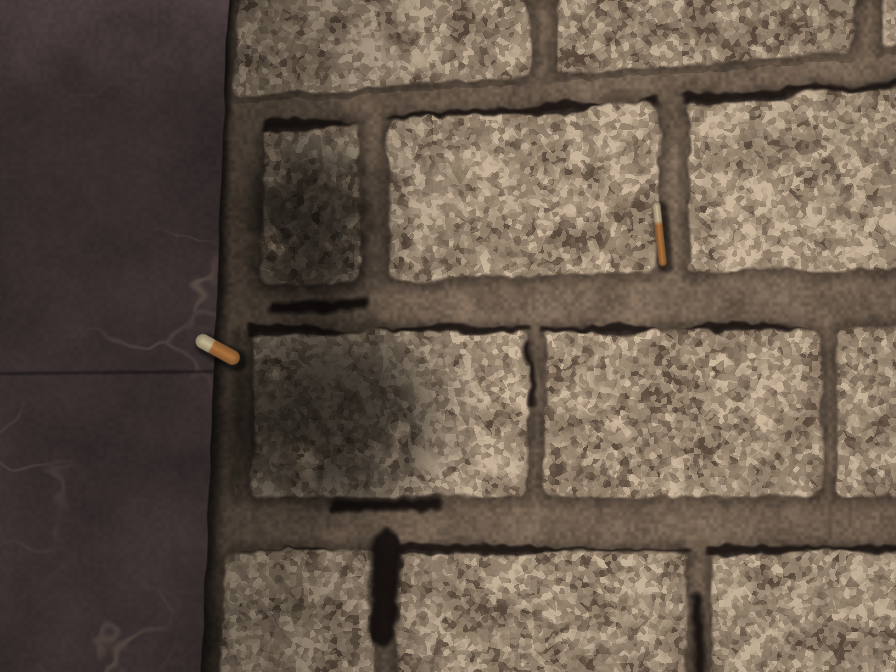
Give the GLSL for this texture, as a Shadertoy shader.

```glsl
// Worn granite setts in running courses of mortar, beside a dark veined slab.
// Each course is a row of rounded boxes with ragged edges; cellular noise makes
// the grain and veins. Lengths are in canvas heights, y runs down from the top.

const float COURSE = 0.328;        // course spacing
const float COURSE_START = -0.203; // top of the first course
const float BED = 0.04;            // mortar above each stone
const float TILT = 0.17;           // slant of the upper courses
const float SEAM_Y = 0.556;        // joint between the two slabs
// One component per course, top to bottom
const vec4 JOINT_X = vec4(0.809, 0.556, 0.799, 0.576);
const vec4 LENGTH = vec4(0.483, 0.446, 0.434, 0.465);
const vec4 HALF_JOINT = vec4(0.022, 0.023, 0.013, 0.018);
const vec4 HEIGHT = vec4(0.277, 0.246, 0.246, 0.252);
const vec4 MARGIN = vec4(0.016, 0.063, 0.043, 0.030);

const vec3 STONE_DARK = vec3(0.34, 0.28, 0.23);
const vec3 STONE_MID = vec3(0.57, 0.50, 0.42);
const vec3 STONE_LIGHT = vec3(0.78, 0.70, 0.60);
const vec3 MORTAR = vec3(0.43, 0.365, 0.305);
const vec3 SLAB = vec3(0.205, 0.168, 0.168);
const vec3 VEIN = vec3(0.36, 0.31, 0.27);
const vec3 HOLE = vec3(0.075, 0.055, 0.05);

// Deep gaps as segments: start xy, end xy
const int GAPS = 5;
const vec4 GAP[GAPS] = vec4[GAPS](
    vec4(0.41, 0.452, 0.54, 0.447), vec4(0.50, 0.751, 0.65, 0.751),
    vec4(0.573, 0.81, 0.573, 0.94), vec4(1.037, 0.89, 1.043, 1.0),
    vec4(0.788, 0.51, 0.792, 0.60));
const float GAP_RADIUS[GAPS] = float[GAPS](0.009, 0.008, 0.021, 0.007, 0.004);

float hash(vec2 p) {
    vec3 h = fract(p.xyx * vec3(0.1031, 0.1030, 0.0973));
    h += dot(h, h.yzx + 33.33);
    return fract((h.x + h.y) * h.z);
}

float noise(vec2 p) {
    vec2 i = floor(p), f = fract(p);
    f = f * f * (3.0 - 2.0 * f);
    return mix(mix(hash(i), hash(i + vec2(1, 0)), f.x),
               mix(hash(i + vec2(0, 1)), hash(i + vec2(1, 1)), f.x), f.y);
}

float fbm(vec2 p) {
    float sum = 0.0, amp = 0.53;
    for (int i = 0; i < 4; i++, amp *= 0.5, p = p * 2.03 + 7.1) sum += amp * noise(p);
    return sum;
}

// x: gap between the two nearest points, y: random value of the nearest cell
vec2 cellular(vec2 p) {
    float near = 9.0, next = 9.0, id = 0.0;
    for (int k = 0; k < 9; k++) {
        vec2 c = floor(p) + vec2(k % 3 - 1, k / 3 - 1);
        float d = length(c + vec2(hash(c), hash(c + 41.7)) - p);
        if (d < near) { next = near; near = d; id = hash(c + 17.3); }
        else next = min(next, d);
    }
    return vec2(next - near, id);
}

// x: distance to the segment, y: position along it
vec2 segment(vec2 p, vec2 a, vec2 b) {
    float h = clamp(dot(p - a, b - a) / dot(b - a, b - a), 0.0, 1.0);
    return vec2(length(p - mix(a, b, h)), h);
}

float blob(vec2 p, vec2 centre, vec2 size) {
    vec2 d = (p - centre) / size;
    return exp(-dot(d, d) * dot(d, d));
}

vec3 slabColour(vec2 p) {
    vec2 warp = vec2(fbm(p * 6.0), fbm(p * 6.0 + 9.0)) - 0.5;
    float line = 1.0 - smoothstep(0.0, 0.07, cellular(p * vec2(3.2, 6.0) + warp * 1.3).x);
    float cloud = fbm(p * 9.0 + 3.0);
    vec3 c = SLAB * (0.72 + 0.5 * cloud + 0.12 * noise(p * 160.0));
    c *= 1.0 + 0.35 * (1.0 - smoothstep(0.0, 0.2, p.y));
    c = mix(c, VEIN, line * smoothstep(0.45, 0.75, fbm(p * 4.0 + 21.0)) * 0.8);
    return c * mix(0.65, 1.0, smoothstep(0.0, 0.005, abs(p.y - SEAM_Y + 0.01 * p.x)));
}

vec3 pavingColour(vec2 p, float edge, float px) {
    // Course and stone under this point
    vec2 q = p + vec2(0.0, TILT * (p.x - 0.8) * max(0.0, 0.55 - p.y));
    q += 0.016 * (vec2(fbm(p * 14.0), fbm(p * 14.0 + 5.0)) - 0.5);
    q += 0.006 * (vec2(noise(p * 75.0), noise(p * 75.0 + 8.0)) - 0.5);
    int row = clamp(int(floor((q.y - COURSE_START) / COURSE)), 0, 3);
    float v = q.y - COURSE_START - float(row) * COURSE;
    float k = floor((q.x - JOINT_X[row]) / LENGTH[row]);
    float left = JOINT_X[row] + k * LENGTH[row] + HALF_JOINT[row];
    float right = left + LENGTH[row] - 2.0 * HALF_JOINT[row];
    left = max(left, edge + MARGIN[row]);
    vec2 halfSize = 0.5 * vec2(right - left, HEIGHT[row]);
    vec2 b = abs(vec2(q.x - 0.5 * (left + right), v - BED - halfSize.y)) - halfSize + 0.012;
    float d = length(max(b, 0.0)) + min(max(b.x, b.y), 0.0) - 0.012;

    // Speckled granite and gritty mortar
    float cloud = fbm(p * 22.0);
    float grain = 0.34 * cellular(p * 120.0).y + 0.26 * cellular(p * 62.0 + 4.0).y + 0.5 * cloud;
    grain += 0.1 * (hash(vec2(row, k)) - 0.5);
    vec3 stone = mix(STONE_DARK, STONE_MID, smoothstep(0.2, 0.52, grain));
    stone = mix(stone, STONE_LIGHT, smoothstep(0.5, 0.82, grain));
    vec3 mortar = MORTAR * (0.68 + 0.4 * cloud + 0.26 * noise(p * 170.0));
    mortar *= mix(0.72, 1.0, smoothstep(0.0, 0.025, d));
    vec3 c = mix(stone, mortar, smoothstep(-0.002 - px, 0.002 + px, d));

    // Broken shadow line above each stone, then the deep gaps
    float crack = 0.015 * (noise(vec2(q.x * 13.0, float(row) * 7.0)) - 0.4);
    crack = 1.0 - smoothstep(-px, 0.003 + px, abs(v - BED + 0.003) - crack);
    crack *= smoothstep(left - 0.01, left, q.x) * (1.0 - smoothstep(right, right + 0.01, q.x));
    c = mix(c, HOLE, 0.8 * crack);
    for (int i = 0; i < GAPS; i++) {
        float g = segment(q, GAP[i].xy, GAP[i].zw).x - GAP_RADIUS[i];
        c = mix(c, HOLE, 0.9 * (1.0 - smoothstep(-0.006, 0.005 + px, g)));
    }

    // Soot on the worn stones, uneven light, and shade along the slab
    float soot = blob(p, vec2(0.46, 0.34), vec2(0.11, 0.13)) + blob(p, vec2(0.49, 0.62), vec2(0.17, 0.14));
    c *= 1.0 - 0.62 * min(soot, 1.0) * smoothstep(0.12, 0.6, cloud + 0.1);
    c *= mix(0.7, 1.06, smoothstep(0.3, 0.75, p.x)) * (1.0 - 0.16 * length(p - vec2(0.95, 0.5)));
    return c * mix(0.3, 1.0, smoothstep(0.0, 0.012 + 0.025 * p.y, p.x - edge));
}

// Discarded stub with a pale tip at its start
vec3 addStub(vec3 c, vec2 p, vec2 a, vec2 b, float radius, float px) {
    vec2 s = segment(p, a, b);
    vec3 paper = mix(vec3(0.76, 0.70, 0.56), vec3(0.66, 0.44, 0.24), smoothstep(0.25, 0.35, s.y));
    c *= mix(0.5, 1.0, smoothstep(0.0, 0.01, segment(p - 0.005, a, b).x - radius));
    return mix(c, paper * (1.0 - 0.3 * s.x / radius), 1.0 - smoothstep(-px, px, s.x - radius));
}

void mainImage(out vec4 fragColor, in vec2 fragCoord) {
    float px = 1.0 / iResolution.y;
    vec2 p = vec2(fragCoord.x, iResolution.y - fragCoord.y) * px;
    float edge = 0.34 - 0.04 * p.y + 0.004 * (noise(p * 30.0) - 0.5);
    vec3 c = mix(slabColour(p), pavingColour(p, edge, px), smoothstep(-px, px, p.x - edge));
    c = addStub(c, p, vec2(0.302, 0.508), vec2(0.346, 0.532), 0.011, px);
    c = addStub(c, p, vec2(0.977, 0.307), vec2(0.986, 0.39), 0.006, px);
    fragColor = vec4(c, 1.0);
}
```
